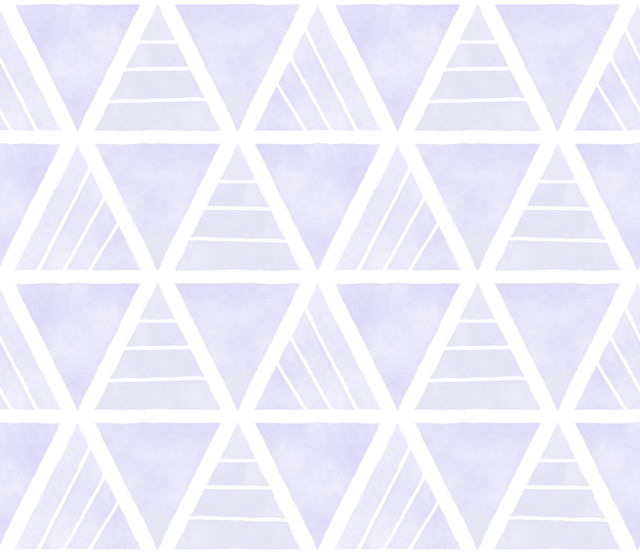
Reproduce this pattern procedurally as a WebGL 2 fragment shader.

```glsl
#version 300 es
precision highp float;

uniform vec2 u_resolution;
out vec4 fragColor;

// Lengths are in triangle spacings: one repeat is four triangles wide
#define REPEATS 2.0
#define ROWS 4.0
#define ROW_PITCH 1.742
#define ROW_MARGIN 0.055
#define TRI_HEIGHT 1.575
#define TRI_HALF_BASE 0.785
#define FIRST_CENTRE 0.97
#define LINE_HALF 0.021
#define WOBBLE 0.026
#define PALE vec3(0.962, 0.957, 0.992)
#define DEEP vec3(0.872, 0.862, 0.974)
#define GREY vec3(0.900, 0.905, 0.945)

float hash(vec2 p) {
    vec3 q = fract(p.xyx * 0.1031);
    q += dot(q, q.yzx + 33.33);
    return fract((q.x + q.y) * q.z);
}

float noise(vec2 p) {
    vec2 i = floor(p), f = fract(p);
    f = f * f * (3.0 - 2.0 * f);
    return mix(mix(hash(i), hash(i + vec2(1, 0)), f.x),
               mix(hash(i + vec2(0, 1)), hash(i + vec2(1, 1)), f.x), f.y);
}

float fbm(vec2 p) {
    float sum = 0.0, amp = 0.5;
    for (int k = 0; k < 5; k++) {
        sum += amp * noise(p);
        p = mat2(1.6, 1.2, -1.2, 1.6) * p + 7.3;
        amp *= 0.5;
    }
    return sum;
}

float blob(vec2 p, vec2 centre, float radius) {
    return 1.0 - smoothstep(0.3, 1.0, length(p - centre) / radius);
}

// Triangle with its apex at depth 0 and its base at TRI_HEIGHT
float triangle(float x, float depth) {
    vec2 side = normalize(vec2(TRI_HEIGHT, TRI_HALF_BASE));
    return max(abs(x) * side.x - depth * side.y, depth - TRI_HEIGHT);
}

// Cuts three lines out of a triangle; x is the distance, y the band number
vec2 cutBands(vec2 p, bool slanted, float dist, float ripple) {
    float band = 0.0;
    for (int i = 0; i < 3; i++) {
        float k = float(i);
        float level = 0.47 + 0.31 * k + 0.027 * k * k;
        float across = p.y - level + 0.013 * k * p.x;
        if (slanted) {
            float foot = 0.49 - 0.32 * k;
            across = 0.88 * (foot - (0.51 + 0.05 * k) * (TRI_HEIGHT - p.y) - p.x);
        }
        across += ripple * 0.6;
        dist = max(dist, LINE_HALF + ripple * 0.3 - abs(across));
        band += step(0.0, across);
    }
    return vec2(dist, band);
}

// Watercolour wash for each kind of triangle
vec3 paint(int kind, vec2 p, float band, float dist) {
    vec2 seeded = p + 19.0 * float(kind);
    float wash = fbm(seeded * 2.6) - 0.48;
    float grain = fbm(seeded * 13.0) - 0.48;
    float strength = 0.70, grey = 0.0;
    if (kind == 0) {
        strength = 0.78 - 0.42 * blob(p, vec2(0.08, 0.72), 0.6);
    } else if (kind == 1) {
        strength = 0.36 + 0.07 * band;
        if (band == 1.0) strength += 0.32 * smoothstep(-0.12, -0.06, p.x + 0.2 * wash);
        strength -= 0.25 * blob(p, vec2(0.42, 1.38), 0.24);
        grey = 0.45;
    } else if (kind == 2) {
        grey = 0.12 + 0.6 * blob(p, vec2(0.0, 1.32), 0.3);
    } else {
        vec2 along = vec2(p.x * 0.88 - p.y * 0.47, p.x * 0.47 + p.y * 0.88);
        float streak = fbm(along * vec2(12.0, 2.2) + 31.0) - 0.48;
        strength = 0.30 + 0.10 * band + 0.35 * streak;
        grey = 0.08;
    }
    strength += 0.95 * wash + 0.4 * grain;
    // Pigment gathers at the rim; fine scratches stay bare
    strength += 0.12 * smoothstep(-0.05, 0.0, dist);
    float scratch = 1.0 - smoothstep(0.0, 0.035, abs(noise(seeded * 17.0) - 0.5));
    strength -= 0.35 * scratch * smoothstep(0.62, 0.8, noise(seeded * 4.5 + 5.0));
    return mix(mix(PALE, DEEP, clamp(strength, 0.0, 1.1)), GREY, grey);
}

void main() {
    vec2 uv = gl_FragCoord.xy / u_resolution;
    float pixel = 4.0 * REPEATS / u_resolution.x;
    float x = uv.x * 4.0 * REPEATS - FIRST_CENTRE;
    float rows = (1.0 - uv.y) * ROWS;
    float y = fract(rows) * ROW_PITCH - ROW_MARGIN;
    // Every second row is mirrored
    if (mod(floor(rows), 2.0) > 0.5) x = -1.0 - x;

    vec3 colour = vec3(1.0);
    for (int kind = 0; kind < 4; kind++) {
        vec2 p = vec2(mod(x - float(kind) + 2.0, 4.0) - 2.0, y);
        bool pointsUp = kind % 2 == 1;
        vec2 seeded = p + 11.0 * float(kind);
        float ripple = WOBBLE * (0.65 * noise(seeded * 5.0) + 0.35 * noise(seeded * 19.0) - 0.5);
        float dist = triangle(p.x, pointsUp ? y : TRI_HEIGHT - y) + ripple;
        vec2 cut = vec2(dist, 0.0);
        if (pointsUp) cut = cutBands(p, kind == 3, dist, ripple);
        float cover = 1.0 - smoothstep(-0.8 * pixel, 0.8 * pixel, cut.x);
        if (cover > 0.0) colour = mix(colour, paint(kind, p, cut.y, cut.x), cover);
    }
    fragColor = vec4(colour, 1.0);
}
```
